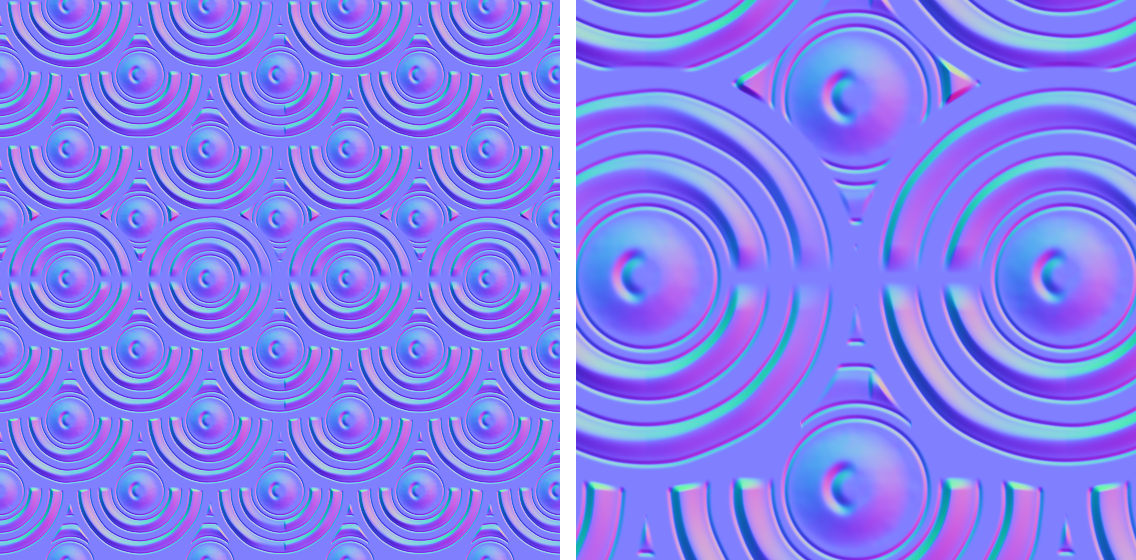
Left: the whole. Right: its middle third, enlarged.
A WebGL 2 fragment shader for this texture map:

```glsl
#version 300 es
precision highp float;
// Tangent-space normal map of overlapping embossed scales: domed bosses with
// two raised rings. Eight staggered rows are layered from the full middle row
// downward, wrapping; the normal comes from differences of the height field.

#define COLUMNS 4.0
#define DISC_RADIUS 0.5
#define BOSS_RADIUS 0.17
#define INNER_RING 0.25
#define OUTER_RING 0.398
#define RING_HALF_WIDTH 0.039
#define RING_HEIGHT 0.035
#define BOSS_HEIGHT 0.036
#define CREST_SHIFT 0.65
#define LINE_WIDTH 0.005
#define LINE_DEPTH 0.008
#define WEAR 0.5

uniform vec2 u_resolution;
out vec4 fragColor;

float hash(vec2 cell) {
  return fract(sin(dot(cell, vec2(127.1, 311.7))) * 43758.5453);
}

// Value noise that tiles with the canvas
float noise(vec2 p, float scale) {
  vec2 cell = floor(p * scale), f = fract(p * scale);
  float period = COLUMNS * scale;
  f = f * f * (3.0 - 2.0 * f);
  vec2 a = mod(cell, period), b = mod(cell + 1.0, period);
  return mix(mix(hash(a), hash(vec2(b.x, a.y)), f.x),
             mix(hash(vec2(a.x, b.y)), hash(b), f.x), f.y);
}

float softLength(vec2 d) {
  return sqrt(dot(d, d) + 0.00001);
}

// Raised band, steep on its upper left flank and shallower at top and bottom
float ring(vec2 d, float r, float radius) {
  vec2 direction = d / softLength(d);
  float t = (r - radius) / RING_HALF_WIDTH;
  float crest = CREST_SHIFT * dot(direction, vec2(-0.9, 0.35));
  float strength = 0.5 + 0.5 * abs(direction.x);
  return strength * RING_HEIGHT * smoothstep(-1.0, crest, t) * (1.0 - smoothstep(crest, 1.0, t));
}

float engravedLine(float r, float radius) {
  float t = (r - radius) / LINE_WIDTH;
  return -LINE_DEPTH * exp(-t * t);
}

// Dome with a flat rim and a crescent dent left of its centre
float boss(vec2 d, float r) {
  vec2 q = d + vec2(0.014, -0.004);
  float dome = BOSS_HEIGHT * (1.0 - smoothstep(0.045, 0.148, softLength(q)));
  float t = (softLength(q) - 0.045) / 0.016;
  float crescent = 0.024 * exp(-t * t) * (1.0 - smoothstep(-0.035, 0.02, q.x));
  return dome - crescent + engravedLine(r, BOSS_RADIUS);
}

float discHeight(vec2 p, vec2 d, int row) {
  float r = softLength(d);
  float worn = r + 0.008 * (noise(p, 9.0) - 0.5);

  // Rings break at the sides of full discs and end at mid-height on the others
  float visible = 1.0;
  if (row == 0) visible = smoothstep(0.01, 0.08, abs(d.y)) * (d.y > 0.0 ? 0.75 : 1.0);
  else if (row < 7) visible = max(1.0 - smoothstep(0.0, 0.03, d.y), step(abs(d.x), 0.13));

  // Uneven relief, with a faded strip beside the centre seam
  float relief = 1.0 + WEAR * (noise(p, 6.0) - 0.5);
  relief *= 1.0 - 0.65 * smoothstep(1.72, 1.9, p.x) * (1.0 - smoothstep(2.03, 2.04, p.x));

  float rings = ring(d, worn, INNER_RING) + ring(d, worn, OUTER_RING);
  float lines = engravedLine(worn, INNER_RING - RING_HALF_WIDTH - 0.006)
              + engravedLine(worn, INNER_RING + RING_HALF_WIDTH + 0.004)
              + engravedLine(worn, OUTER_RING - RING_HALF_WIDTH - 0.004)
              + engravedLine(worn, OUTER_RING + RING_HALF_WIDTH + 0.004);
  float scratches = 0.0012 * noise(vec2(p.x + p.y, p.y - p.x), 30.0)
                  * (1.0 - smoothstep(0.13, BOSS_RADIUS, r));
  return boss(d, r) + scratches + visible * (rings * relief + lines);
}

// Topmost disc at p, cut back along the discs lying over it
float height(vec2 p) {
  float clearance = 1.0;
  for (int row = 0; row < 8; row++) {
    float drop = row < 4 ? 0.005 * float(row) : (row < 6 ? 0.042 : 0.073);
    float centreY = 2.005 - 0.5 * float(row) - drop;
    vec2 d = vec2(fract(p.x - 0.5 * float(row % 2)) - 0.5,
                  mod(p.y - centreY + 2.0, 4.0) - 2.0);
    float edge = length(d) - DISC_RADIUS;
    if (edge < 0.0) return discHeight(p, d, row) * smoothstep(0.0, 0.015, clearance);
    clearance = min(clearance, edge);
  }
  return 0.0;
}

void main() {
  vec2 p = gl_FragCoord.xy / u_resolution * COLUMNS;

  // Differences span at least one pixel, which smooths the edges
  float e = max(0.004, 0.5 * COLUMNS / min(u_resolution.x, u_resolution.y));
  vec2 slope = vec2(height(p + vec2(e, 0.0)) - height(p - vec2(e, 0.0)),
                    height(p + vec2(0.0, e)) - height(p - vec2(0.0, e))) / (2.0 * e);
  vec3 normal = normalize(vec3(-slope, 1.0));
  fragColor = vec4(0.5 + 0.5 * normal, 1.0);
}
```
